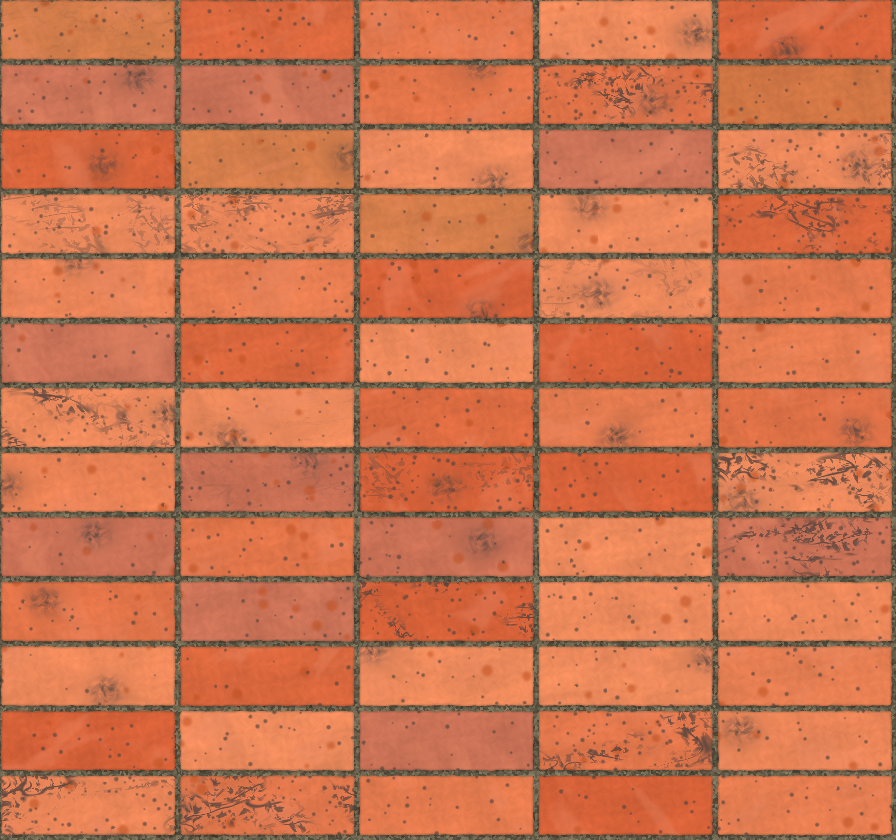
Reproduce this texture procedurally as a Shadertoy shader.

```glsl
// Stack-bonded wall of worn orange bricks, 5 across and 13 down, with gritty grey-green mortar.

// Lengths are in canvas heights.
const vec2 GRID = vec2(5.0, 13.0);
const vec2 CELL = vec2(16.0 / 15.0, 1.0) / GRID;
const vec2 JOINT_SHIFT = vec2(0.0018, -0.0028);
const float JOINT_HALF = 0.0034;

const vec3 DEEP_CLAY = vec3(0.84, 0.38, 0.22);
const vec3 PALE_CLAY = vec3(0.93, 0.54, 0.36);
const vec3 DUSTY_CLAY = vec3(0.78, 0.44, 0.34);
const vec3 OCHRE_CLAY = vec3(0.81, 0.48, 0.28);
const vec3 RUST = vec3(0.74, 0.31, 0.13);
const vec3 SOOT = vec3(0.32, 0.26, 0.24);
const vec3 MORTAR = vec3(0.41, 0.38, 0.30);

vec3 hash3(vec2 p) {
    vec3 q = fract(p.xyx * vec3(0.1031, 0.1030, 0.0973));
    q += dot(q, q.yxz + 33.33);
    return fract((q.xxy + q.yzz) * q.zyx);
}

// Cellular noise: distance to the nearest point, and that point's random value.
vec2 cellular(vec2 p) {
    vec2 base = floor(p);
    vec2 nearest = vec2(8.0, 0.0);
    for (int y = -1; y <= 1; y++)
    for (int x = -1; x <= 1; x++) {
        vec2 tile = base + vec2(x, y);
        vec3 rnd = hash3(tile);
        float d = length(tile + rnd.xy - p);
        if (d < nearest.x) nearest = vec2(d, rnd.z);
    }
    return nearest;
}

// Layered, warped sines, roughly -1 to 1.
float layeredSines(vec2 p) {
    float sum = 0.0, amp = 0.6;
    for (int i = 0; i < 4; i++) {
        p = mat2(0.8, 0.6, -0.6, 0.8) * p * 1.7 + 0.9 * sin(p.yx * 1.3);
        sum += amp * sin(p.x) * sin(p.y + 1.0);
        amp *= 0.65;
    }
    return sum;
}

float boxDistance(vec2 p, vec2 halfSize, float radius) {
    vec2 q = abs(p) - halfSize + radius;
    return length(max(q, 0.0)) + min(max(q.x, q.y), 0.0) - radius;
}

// Round spots; density is the share of cells that hold one.
float spots(vec2 p, float density, float radius, float blur) {
    vec2 c = cellular(p);
    float size = radius * (0.5 + c.y / max(density, 0.01));
    return step(c.y, density) * (1.0 - smoothstep(size - blur, size + blur, c.x));
}

vec3 clayTone(vec3 rnd) {
    vec3 tone = mix(DEEP_CLAY, PALE_CLAY, smoothstep(0.0, 0.75, rnd.x));
    tone = mix(tone, DUSTY_CLAY, 0.9 * step(0.88, rnd.y));
    return mix(tone, OCHRE_CLAY, 0.8 * step(rnd.y, 0.12));
}

vec3 brickColor(vec2 local, vec2 id) {
    vec3 rnd = hash3(id + 17.0);
    vec3 mark = hash3(id * 3.0 + 71.0);
    vec2 p = local + 5.0 * mark.xy + id;
    float wear = smoothstep(0.72, 0.9, rnd.z);
    float grain = layeredSines(p * 190.0);
    float mottle = layeredSines(p * vec2(24.0, 34.0));

    // Fired clay with cloudy and fine variation.
    vec3 col = clayTone(rnd) * (1.0 + 0.05 * mottle + 0.035 * grain);
    float bloom = smoothstep(0.15, 0.8, layeredSines(p * 19.0 + 4.0));
    col = mix(col, vec3(0.92, 0.54, 0.40), 0.35 * bloom);

    // Rust blotches and small dark pits.
    col = mix(col, RUST, 0.55 * spots(p * 38.0, 0.13, 0.17, 0.12));
    col = mix(col, SOOT, 0.65 * spots(p * 95.0, 0.13 + 0.25 * wear, 0.16, 0.12));

    // Smudge near a random place on some bricks.
    vec2 offset = (local - (mark.xy - 0.5) * CELL) / vec2(0.020, 0.017);
    float smudge = exp(-dot(offset, offset)) * step(0.55, mark.z);
    col = mix(col, SOOT, smudge * clamp(0.42 + 0.5 * grain, 0.0, 0.8));

    // Scorched grain and branching cracks on the worn bricks.
    float patchy = smoothstep(-0.15, 0.5, layeredSines(p * vec2(15.0, 28.0) + 2.0));
    float crack = 1.0 - smoothstep(0.02, 0.13, abs(layeredSines(p * vec2(20.0, 48.0))));
    float char_ = max(0.85 * crack, 0.75 * smoothstep(0.05, 0.5, grain));
    return mix(col, SOOT, wear * patchy * char_);
}

vec3 mortarColor(vec2 p) {
    float grit = cellular(p * 330.0).y - 0.5;
    return MORTAR * (1.0 + 0.55 * grit + 0.1 * layeredSines(p * 60.0));
}

void mainImage(out vec4 fragColor, in vec2 fragCoord) {
    vec2 p = fragCoord / iResolution.xy * CELL * GRID;
    float pixel = 1.0 / iResolution.y;

    vec2 cell = (p + JOINT_SHIFT) / CELL;
    vec2 id = floor(cell);
    vec2 local = (fract(cell) - 0.5) * CELL;

    // Slightly ragged brick outline.
    float edge = boxDistance(local, 0.5 * CELL - JOINT_HALF, 0.003);
    edge += 0.0007 * layeredSines(p * 110.0) + 0.0004 * layeredSines(p * 35.0);

    // Shaded rim, with mortar darkest under each brick.
    vec3 brick = brickColor(local, id) * (1.0 - 0.14 * smoothstep(-0.003, 0.0, edge));
    float shadow = smoothstep(0.004, 0.0, edge) * step(local.y, 0.0);
    vec3 mortar = mortarColor(p) * (1.0 - 0.2 * shadow);

    vec3 col = mix(brick, mortar, smoothstep(-0.6 * pixel, 0.6 * pixel, edge));
    fragColor = vec4(clamp(col, 0.0, 1.0), 1.0);
}
```
